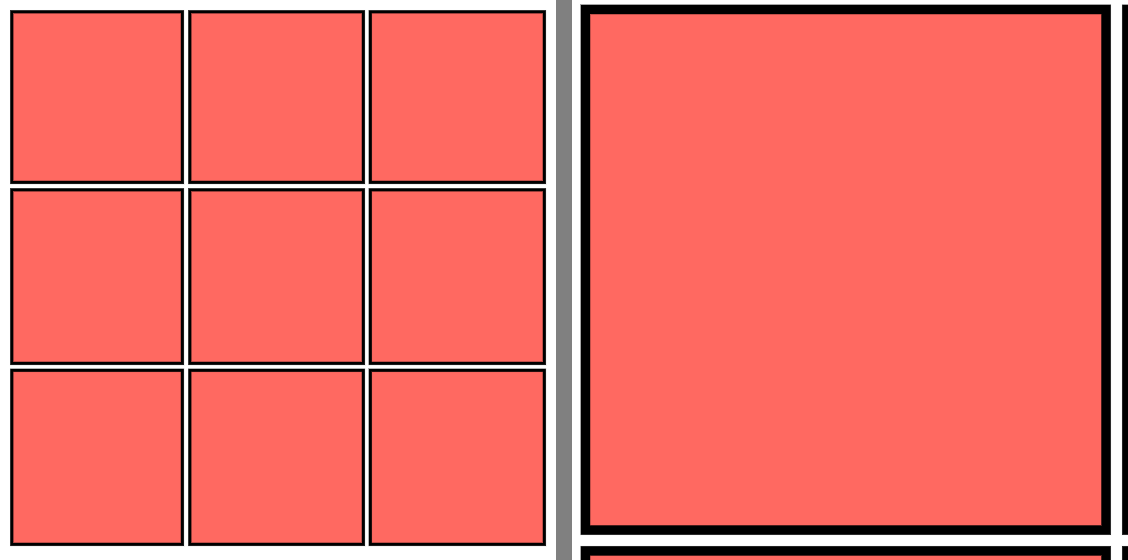
Left, the full canvas; right, a detail of the centre.
Reproduce this pattern procedurally as a Shadertoy shader.

```glsl
// Three by three coral square tiles with black outlines on white.
// Each point finds its grid cell; a square distance to that cell's
// slightly uneven edges gives the outline and the fill.

// Signed distance to a sharp-cornered box, negative inside
float boxDistance(vec2 p, vec2 low, vec2 high) {
    vec2 d = max(low - p, p - high);
    return max(d.x, d.y);
}

// Antialiased coverage of the inside of a shape
float coverage(float dist, float pixel) {
    return smoothstep(0.75, -0.75, dist / pixel);
}

void mainImage(out vec4 fragColor, in vec2 fragCoord) {
    // Canvas heights, measured from the top left corner
    float pixel = 1.0 / iResolution.y;
    vec2 p = vec2(fragCoord.x, iResolution.y - fragCoord.y) * pixel;

    // Cell index, split along the middle of the gaps
    vec2 cell = clamp(floor((p - 0.0096) / 0.3226), 0.0, 2.0);

    // Tiles grow a little towards the right and the bottom
    vec2 low = 0.0182 + 0.3157 * cell + 0.0022 * cell * cell;
    vec2 high = 0.3285 + 0.3232 * cell;
    float tile = boxDistance(p, low, high);

    // Paper, outline, then fill
    vec3 color = vec3(1.0);
    color = mix(color, vec3(0.0), coverage(tile, pixel));
    color = mix(color, vec3(1.0, 0.41, 0.38), coverage(tile + 0.0057, pixel));
    fragColor = vec4(color, 1.0);
}
```
